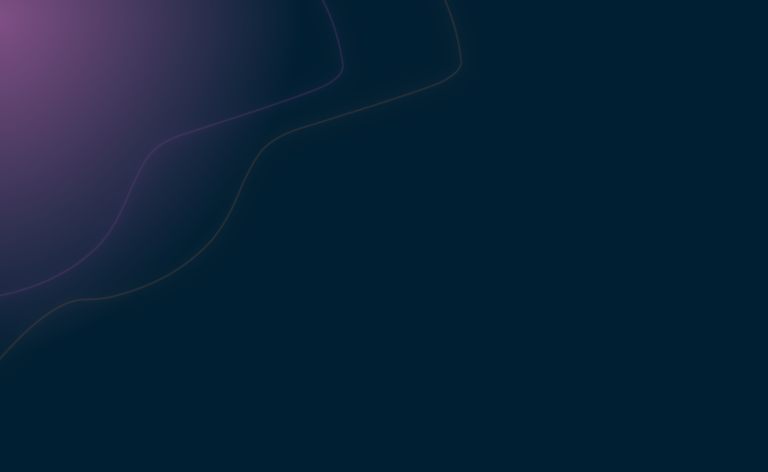
This background is drawn by a Shadertoy shader. Its source:

```glsl
// Dark navy backdrop with a purple corner glow and two faint wavy contour lines.

const int PIECES = 9;   // curve pieces per contour
const int STEPS = 12;   // straight steps per curve piece

// Contours as chained quadratic curves: joint, control, joint, ...
// Canvas is 471 units high, measured from the top left corner.
const vec2 innerContour[19] = vec2[19](
    vec2(322, 0), vec2(337, 29), vec2(342, 63), vec2(344, 75), vec2(325, 85),
    vec2(308, 94), vec2(180, 135), vec2(158, 143), vec2(148, 156),
    vec2(138, 171), vec2(128, 195), vec2(116, 224), vec2(102, 241),
    vec2(66, 281), vec2(0, 295), vec2(-20, 299), vec2(-40, 303),
    vec2(-50, 305), vec2(-60, 307));
const vec2 outerContour[19] = vec2[19](
    vec2(444, 0), vec2(457, 30), vec2(460, 60), vec2(462, 71), vec2(440, 82),
    vec2(420, 91), vec2(300, 128), vec2(271, 137), vec2(259, 153),
    vec2(249, 167), vec2(239, 191), vec2(227, 221), vec2(211, 240),
    vec2(174, 281), vec2(112, 296), vec2(98, 299), vec2(82, 299),
    vec2(50, 301), vec2(0, 358));

float segmentDistance(vec2 p, vec2 a, vec2 b) {
    vec2 ab = b - a;
    float t = clamp(dot(p - a, ab) / dot(ab, ab), 0.0, 1.0);
    return length(p - a - ab * t);
}

vec2 bezier(vec2 a, vec2 b, vec2 c, float t) {
    return mix(mix(a, b, t), mix(b, c, t), t);
}

float contourDistance(vec2 p, vec2 path[19]) {
    float nearest = 1e5;
    for (int i = 0; i < PIECES; i++) {
        vec2 a = path[2 * i], b = path[2 * i + 1], c = path[2 * i + 2];
        vec2 previous = a;
        for (int j = 1; j <= STEPS; j++) {
            vec2 next = bezier(a, b, c, float(j) / float(STEPS));
            nearest = min(nearest, segmentDistance(p, previous, next));
            previous = next;
        }
    }
    return nearest;
}

// Thin smooth stroke with a soft halo
vec3 drawContour(vec3 color, vec3 ink, float d, float pixel) {
    float stroke = 1.0 - smoothstep(0.0, 0.8 + pixel, d);
    float halo = exp(-d / 7.0);
    return mix(color, ink, 0.23 * stroke + 0.08 * halo);
}

void mainImage(out vec4 fragColor, in vec2 fragCoord) {
    float pixel = 471.0 / iResolution.y;
    vec2 p = vec2(fragCoord.x, iResolution.y - fragCoord.y) * pixel;

    // Corner glow, fading evenly to navy
    vec2 reach = pow(abs(p - vec2(0.0, 18.0)) / vec2(302.0, 340.0), vec2(1.6));
    float glow = max(1.0 - pow(reach.x + reach.y, 1.0 / 1.6), 0.0);
    vec3 color = mix(vec3(0.004, 0.122, 0.196), vec3(0.50, 0.31, 0.52), glow);

    // Contour lines
    color = drawContour(color, vec3(0.46, 0.25, 0.50), contourDistance(p, innerContour), pixel);
    color = drawContour(color, vec3(0.44, 0.32, 0.28), contourDistance(p, outerContour), pixel);

    fragColor = vec4(color, 1.0);
}
```
